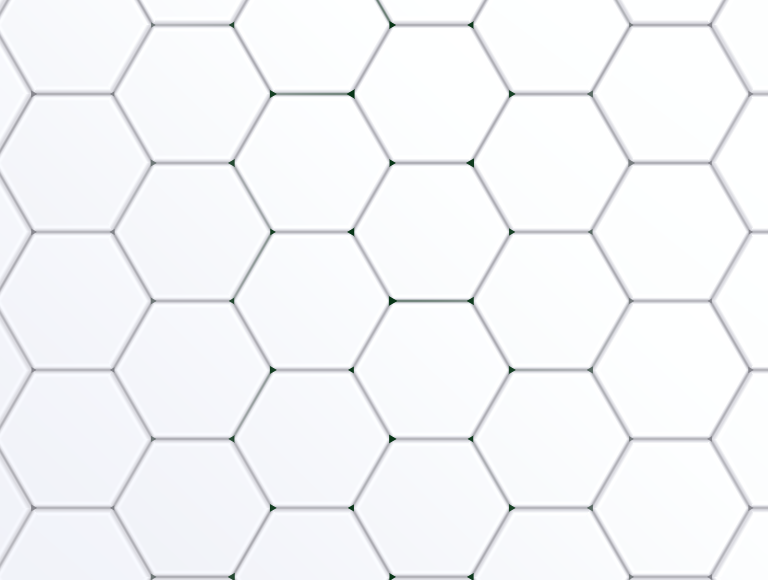
Write a WebGL 2 fragment shader that draws this pattern.

```glsl
#version 300 es
precision highp float;
// Glossy white hexagonal tiles with soft grey joints and dark green gaps at the corners.

#define PITCH 0.2379                    // tile height, in canvas heights
#define ORIGIN vec2(0.1259, 0.719)      // centre of one tile, in canvas heights
#define JOINT_WIDTH 0.013               // half width of the joint, in tile heights
#define BEVEL_WIDTH 0.021               // narrowest bevel beside the joint
#define BEVEL_SPREAD 0.026              // extra bevel seen away from the centre
#define GAP_SIZE 0.017                  // inner radius of the corner gaps
#define TILE_SHADE vec3(0.945, 0.951, 0.975)
#define TILE_LIGHT vec3(0.995, 1.0, 1.0)
#define BEVEL_COLOR vec3(0.865, 0.865, 0.89)
#define JOINT_COLOR vec3(0.69, 0.69, 0.715)
#define GAP_GREY vec3(0.46, 0.46, 0.49)
#define GAP_GREEN vec3(0.03, 0.21, 0.09)

uniform vec2 u_resolution;
out vec4 fragColor;

const float SQRT3 = 1.7320508;

float hash(vec2 p) {
    return fract(sin(dot(p, vec2(127.1, 311.7))) * 43758.5453);
}

// Centre of the flat-topped hexagon that holds p; hexagons are one unit high.
vec2 hexCentre(vec2 p) {
    vec2 cell = vec2(SQRT3, 1.0);
    vec2 a = floor(p / cell + 0.5) * cell;
    vec2 b = (floor(p / cell) + 0.5) * cell;
    return dot(p - a, p - a) < dot(p - b, p - b) ? a : b;
}

void main() {
    vec2 uv = gl_FragCoord.xy / u_resolution;
    vec2 pos = gl_FragCoord.xy / u_resolution.y;
    vec2 middle = 0.5 * vec2(u_resolution.x / u_resolution.y, 1.0);
    float aa = 1.0 / (u_resolution.y * PITCH);

    // Local tile coordinates, folded into one quadrant
    vec2 p = (pos - ORIGIN) / PITCH;
    vec2 centre = hexCentre(p);
    vec2 local = p - centre;
    vec2 q = abs(local);
    vec2 side = mix(vec2(-1.0), vec2(1.0), step(0.0, local));

    // Nearest edge and nearest corner
    vec2 slant = vec2(0.5 * SQRT3, 0.5);
    vec2 normal = q.y > dot(q, slant) ? vec2(0.0, 1.0) : slant;
    float edge = 0.5 - dot(q, normal);
    vec2 diagonal = vec2(0.5, 0.5 * SQRT3);
    vec2 ray = q.x > dot(q, diagonal) ? vec2(1.0, 0.0) : diagonal;
    float corner = 1.0 / SQRT3 - dot(q, ray);
    normal *= side;
    ray *= side;

    // Ids shared by the tiles that meet at an edge or a corner
    vec2 edgeId = floor((centre + 0.5 * normal) / vec2(SQRT3 / 4.0, 0.25) + 0.5);
    vec2 cornerId = floor((centre + ray / SQRT3) / vec2(0.5 / SQRT3, 0.5) + 0.5);
    float edgeRandom = hash(edgeId);
    float cornerRandom = hash(cornerId + 37.0);

    // Tile faces: broad light from the upper right, faint shading per tile
    float light = smoothstep(0.0, 0.78, dot(uv, vec2(0.6, 0.4)));
    vec3 color = mix(TILE_SHADE, TILE_LIGHT, light);
    color += 0.006 * dot(local, vec2(0.6, 0.8)) + 0.005 * (hash(centre) - 0.5);

    // Bevel: sides that face the middle of the canvas show more
    float facing = max(dot(normal, middle - pos), 0.0);
    float bevel = BEVEL_WIDTH + BEVEL_SPREAD * facing;
    float rim = smoothstep(bevel, bevel + 0.012, edge)
              * (1.0 - smoothstep(bevel + 0.012, bevel + 0.035, edge));
    color += 0.022 * rim;
    color = mix(color, BEVEL_COLOR, 1.0 - smoothstep(0.45 * bevel, bevel + aa, edge));

    // Joint: a few edges near the middle are tinted green
    float nearMiddle = exp(-pow((pos.x - middle.x) / 0.36, 2.0));
    float tint = 0.5 * smoothstep(0.68, 0.95, edgeRandom) * nearMiddle * nearMiddle;
    vec3 joint = mix(JOINT_COLOR + 0.06 * (edgeRandom - 0.5), GAP_GREEN, tint);
    color = mix(color, joint, 1.0 - smoothstep(0.0, JOINT_WIDTH + 0.5 * aa, edge));

    // Small triangular gaps where three tiles meet
    float gapSize = GAP_SIZE * (0.75 + 0.4 * cornerRandom) * (0.75 + 0.35 * nearMiddle);
    float gap = 1.0 - smoothstep(gapSize - 0.6 * aa, gapSize + 0.6 * aa, corner);
    vec3 gapColor = mix(GAP_GREY, GAP_GREEN, smoothstep(0.1, 0.7, nearMiddle));
    color = mix(color, gapColor, gap * (0.7 + 0.3 * nearMiddle));

    fragColor = vec4(clamp(color, 0.0, 1.0), 1.0);
}
```
